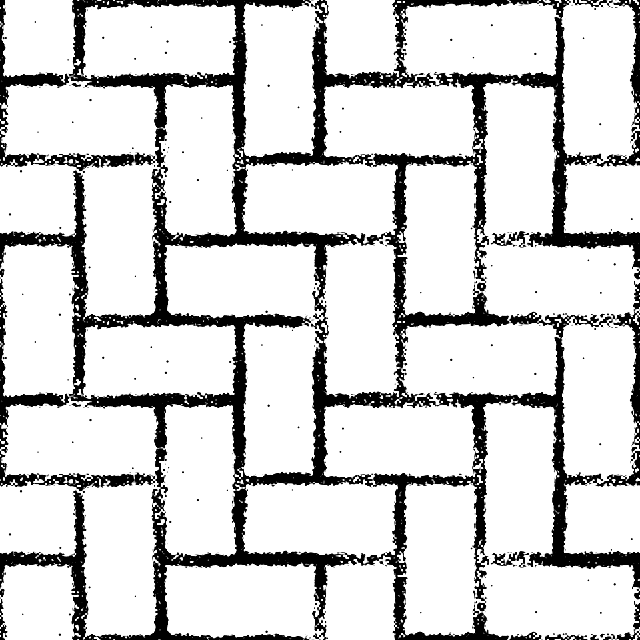
This pattern is drawn by a WebGL 2 fragment shader. Its source:

```glsl
#version 300 es
precision highp float;
// Herringbone brick paving: white bricks, rough worn black joints, stray specks.

uniform vec2 u_resolution;
out vec4 fragColor;

const vec3 BRICK_COLOR = vec3(1.0);
const vec3 JOINT_COLOR = vec3(0.0);

// Lengths are in brick widths.
const float CELLS = 8.0;               // brick widths across the canvas
const vec2 WEAR_TILE = vec2(8.0, 4.0); // the wear repeats after this many cells
const float HALF_JOINT = 0.068;
const float CORNER_RADIUS = 0.035;
const float SHIFT = 0.022;             // brick misplacement
const float TILT = 0.022;              // brick rotation, radians
const float WOBBLE = 0.045;            // slow unevenness of the edges
const float CHIPPING = 0.035;          // medium unevenness
const float FRINGE = 0.050;            // finest roughness
const float GRAIN = 40.0;              // grains per cell
const float WEAR_SCALE = 2.0;          // wear patches per cell
const float FLECK_CLEAN = 0.92;        // grain level that shows in fresh joints
const float FLECK_WORN = 0.56;         // grain level that shows in worn joints
const float SPECK_GRID = 5.0;          // possible specks per cell and axis
const float SPECK_CHANCE = 0.22;
const float SPECK_RADIUS = 0.012;

float hash(vec2 p) {
    return fract(sin(dot(p, vec2(127.1, 311.7))) * 43758.5453);
}

// Value noise that wraps after a whole number of lattice steps.
float noise(vec2 p, vec2 period, float seed) {
    vec2 i = floor(p);
    vec2 f = fract(p);
    f = f * f * (3.0 - 2.0 * f);
    vec2 lo = mod(i, period) + seed;
    vec2 hi = mod(i + 1.0, period) + seed;
    return mix(mix(hash(lo), hash(vec2(hi.x, lo.y)), f.x),
               mix(hash(vec2(lo.x, hi.y)), hash(hi), f.x), f.y);
}

float wearNoise(vec2 p, float scale, float seed) {
    return noise(p * scale, WEAR_TILE * scale, seed);
}

// Finds the origin and size of the brick that covers a grid cell.
void findBrick(vec2 cell, out vec2 origin, out vec2 size) {
    float part = mod(cell.x - cell.y + 2.0, 4.0);
    bool lying = part < 1.5;
    size = lying ? vec2(2.0, 1.0) : vec2(1.0, 2.0);
    origin = cell;
    if (lying) origin.x -= part;            // parts 0, 1: left, right half
    else origin.y -= 3.0 - part;            // parts 2, 3: upper, lower half
}

float roundedBox(vec2 p, vec2 halfSize, float radius) {
    vec2 q = abs(p) - halfSize + radius;
    return length(max(q, 0.0)) + min(max(q.x, q.y), 0.0) - radius;
}

// Signed distance to the ragged brick edge, positive in the joint.
float jointDistance(vec2 p, float grain) {
    vec2 origin, size;
    findBrick(floor(p), origin, size);
    vec2 id = mod(origin, WEAR_TILE);
    float seed = floor(hash(id + 3.0) * 90.0);

    vec2 shift = vec2(hash(id + 11.0), hash(id + 23.0)) - 0.5;
    float angle = (hash(id + 37.0) - 0.5) * TILT;
    vec2 local = p - origin - 0.5 * size - shift * SHIFT;
    local = mat2(cos(angle), sin(angle), -sin(angle), cos(angle)) * local;

    float d = roundedBox(local, 0.5 * size - HALF_JOINT, CORNER_RADIUS);
    d += (wearNoise(p, 3.0, seed) - 0.5) * WOBBLE;
    d += (wearNoise(p, 12.0, seed + 5.0) - 0.5) * CHIPPING;
    return d + (grain - 0.5) * FRINGE;
}

// Sparse dots, at most one in each square of a fine grid.
float specks(vec2 p, float wear, float pixel) {
    vec2 square = floor(p * SPECK_GRID);
    vec2 id = mod(square, WEAR_TILE * SPECK_GRID);
    vec2 jitter = 0.2 + 0.6 * vec2(hash(id + 41.0), hash(id + 53.0));
    float radius = SPECK_RADIUS * mix(0.6, 1.2, hash(id + 67.0));
    float d = length(p - (square + jitter) / SPECK_GRID) - radius;
    float present = step(hash(id + 79.0), SPECK_CHANCE * wear * wear);
    return present * (1.0 - smoothstep(-0.5 * pixel, 0.5 * pixel, d));
}

void main() {
    vec2 p = gl_FragCoord.xy / u_resolution * CELLS;
    float pixel = CELLS / min(u_resolution.x, u_resolution.y);

    float wear = wearNoise(p, WEAR_SCALE, 17.0);
    float edgeGrain = wearNoise(p, GRAIN, 29.0);
    float fleckGrain = wearNoise(p, GRAIN, 61.0);

    // Ragged joints
    float joint = smoothstep(-0.6 * pixel, 0.6 * pixel, jointDistance(p, edgeGrain));

    // Pale flecks where the joints are worn
    float level = mix(FLECK_CLEAN, FLECK_WORN, smoothstep(0.3, 0.9, wear));
    float blur = 0.3 * GRAIN * pixel;
    joint *= 1.0 - smoothstep(level - 0.5 * blur, level + 0.5 * blur, fleckGrain);

    // Specks on the brick faces, evaluated per square so none is cut unevenly
    vec2 squareCenter = (floor(p * SPECK_GRID) + 0.5) / SPECK_GRID;
    float ink = max(joint, specks(p, wearNoise(squareCenter, WEAR_SCALE, 83.0), pixel));

    fragColor = vec4(mix(BRICK_COLOR, JOINT_COLOR, ink), 1.0);
}
```
